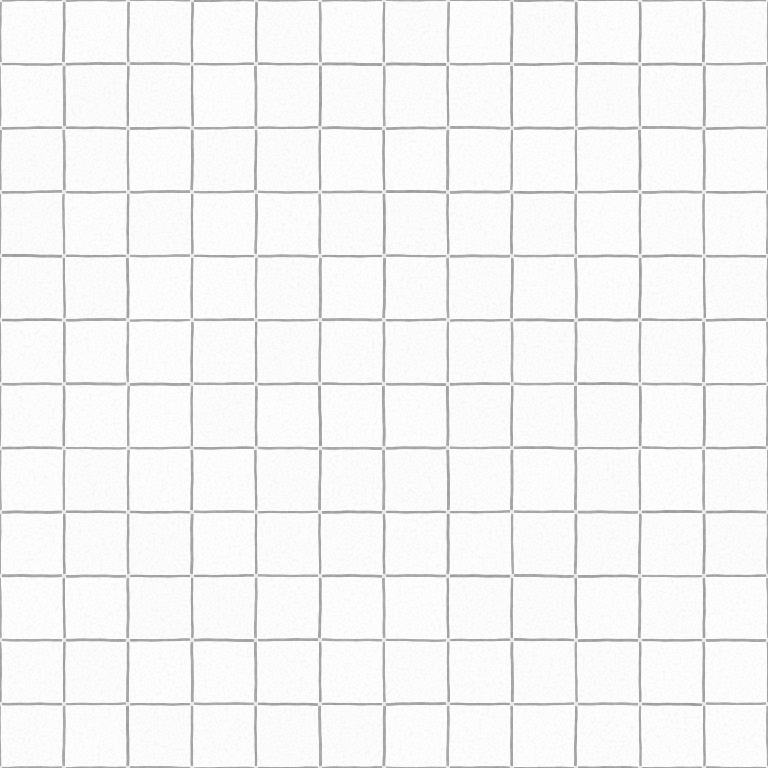
This texture is drawn by a Shadertoy shader. Its source:

```glsl
// Small white square tiles with a fine grain, uneven grey joints and pale joint crossings.

const float TILES = 12.0;           // repeats across and down
const float GRAINS_PER_TILE = 24.0;
const float TAU = 6.2831853;

const vec3 GLAZE = vec3(0.985);
const vec3 GROUT = vec3(0.61);
const vec3 CROSSING = vec3(0.92);

vec2 hash2(vec2 p) {
    vec3 q = fract(p.xyx * vec3(0.1031, 0.1030, 0.0973));
    q += dot(q, q.yzx + 33.33);
    return fract((q.xx + q.yz) * q.zy);
}

// Wrapping cellular noise: distance to the nearest scattered point.
float cellular(vec2 p, float period) {
    vec2 cell = floor(p);
    float nearest = 2.0;
    for (int j = -1; j <= 1; j++) {
        for (int i = -1; i <= 1; i++) {
            vec2 id = cell + vec2(i, j);
            vec2 point = id + hash2(mod(id, period));
            nearest = min(nearest, length(p - point));
        }
    }
    return nearest;
}

// Coverage of the joints running along p.y; each segment has its own tilt, width and wear.
float joint(vec2 p, float seed, float pixel) {
    float line = floor(p.x + 0.5);
    vec2 id = mod(vec2(line, floor(p.y)), TILES) + seed;
    vec2 shift = hash2(id) - 0.5;
    vec2 look = hash2(id + 37.0);
    float t = fract(p.y);

    float wobble = 0.003 * sin(TAU * (t + look.x)) + 0.0015 * sin(TAU * (3.0 * t + look.y));
    float center = 0.010 * shift.x + 0.024 * shift.y * (t - 0.5) + wobble;
    float halfWidth = mix(0.018, 0.023, look.x);
    float soft = max(0.008, 0.5 * pixel);
    float body = 1.0 - smoothstep(halfWidth - soft, halfWidth + soft, abs(p.x - line - center));

    float ends = smoothstep(0.018, 0.018 + max(0.025, pixel), min(t, 1.0 - t));
    float wear = 0.95 + 0.05 * sin(TAU * (2.0 * t + look.y)) * sin(TAU * (5.0 * t + look.x));
    return body * ends * wear * mix(0.9, 1.0, look.y);
}

void mainImage(out vec4 fragColor, in vec2 fragCoord) {
    vec2 p = fragCoord / iResolution.xy * TILES;
    float pixel = TILES / min(iResolution.x, iResolution.y);

    // Glaze with faint grain and a slight change of tone per tile
    float grain = cellular(p * GRAINS_PER_TILE, TILES * GRAINS_PER_TILE);
    float tone = hash2(mod(floor(p), TILES) + 71.0).x - 0.5;
    vec3 color = GLAZE + 0.045 * (0.45 - grain) + 0.006 * tone;

    // Pale filling where joints cross
    float node = length(p - floor(p + 0.5));
    color = mix(color, CROSSING, 1.0 - smoothstep(0.015, 0.045, node));

    // Joints in both directions
    float grout = max(joint(p, 0.0, pixel), joint(p.yx, 113.0, pixel));
    vec3 groutColor = GROUT + 0.06 * (grain - 0.45);
    color = mix(color, groutColor, grout);

    fragColor = vec4(clamp(color, 0.0, 1.0), 1.0);
}
```
